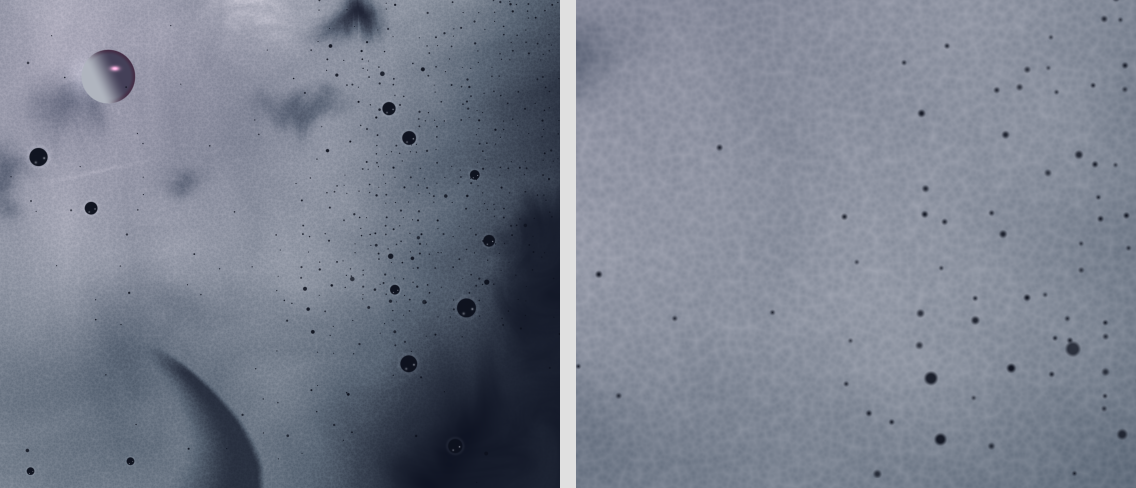
Left: the whole. Right: its middle third, enlarged.
A WebGL 2 fragment shader for this texture:

```glsl
#version 300 es
precision highp float;
uniform vec2 u_resolution;
out vec4 fragColor;

#define INK vec3(0.06, 0.08, 0.14)
#define SLATE vec3(0.35, 0.40, 0.46)
#define MIST vec3(0.69, 0.71, 0.75)
#define CLOUD_AMOUNT 0.14
#define GRAIN_AMOUNT 0.075
#define GRAIN_SCALE 230.0
#define EDGE_SOFTNESS 0.0016
#define LARGE_CELL 0.15
#define MEDIUM_CELL 0.044
#define SPECK_CELL 0.017

vec3 hash3(vec2 c) {
    vec3 q = fract(c.xyx * vec3(0.1031, 0.1030, 0.0973));
    q += dot(q, q.yxz + 33.33);
    return fract((q.xxy + q.yzz) * q.zyx);
}

// Layered, warped sines
float clouds(vec2 p) {
    float sum = 0.0, amp = 0.5;
    for (int i = 0; i < 6; i++) {
        p = mat2(0.8, 0.6, -0.6, 0.8) * p * 1.75;
        p += 0.6 * sin(p.yx * 1.3 + float(i));
        sum += amp * sin(p.x) * sin(p.y);
        amp *= 0.58;
    }
    return sum;
}

// Distance to the nearest scattered point
float cellular(vec2 p) {
    float nearest = 2.0;
    for (int i = 0; i < 9; i++) {
        vec2 c = floor(p) + vec2(i % 3 - 1, i / 3 - 1);
        nearest = min(nearest, length(c + hash3(c).xy - p));
    }
    return nearest;
}

float blob(vec2 p, vec2 center, vec2 size) {
    vec2 d = (p - center) / size;
    return exp(-dot(d, d));
}

// Share of cells holding a bubble: even, clustered, or drifting right
float density(int layer, vec2 p) {
    float cluster = blob(p, vec2(0.79, 0.49), vec2(0.17, 0.2));
    if (layer == 0) return 0.24;
    if (layer == 1) return 0.04 + 0.5 * cluster;
    return 0.02 + 0.35 * cluster + 0.4 * smoothstep(0.55, 1.0, p.x) * smoothstep(0.2, 0.7, p.y);
}

// Dark round bubbles; the large ones have a pale rim and glints
vec3 addBubbles(vec3 color, vec2 p, int layer, float size, float soft) {
    vec2 cell = floor(p / size), seed = cell + 37.0 * float(layer) + 11.0;
    vec3 place = hash3(seed), kind = hash3(seed + 71.3);
    if (place.z > density(layer, (cell + 0.5) * size)) return color;
    vec2 d = p - (cell + 0.5 + 0.66 * (place.xy - 0.5)) * size;
    float radius = size * mix(0.05, 0.13, layer == 0 ? kind.x : kind.x * kind.x);
    float dist = length(d);
    float disc = 1.0 - smoothstep(radius - soft, radius + soft, dist);
    float large = float(layer == 0);
    color += 0.04 * large * exp(-pow((dist / radius - 1.18) / 0.2, 2.0));
    color = mix(color, INK * 0.8, disc * mix(0.7, 0.97, max(kind.y, large)));
    float glint = blob(d, radius * vec2(0.62, -0.12), vec2(radius * 0.12))
                + 0.7 * blob(d, radius * vec2(-0.3, -0.6), vec2(radius * 0.14));
    return color + 0.4 * large * glint * disc;
}

// One large translucent bubble, half lit, half shaded
vec3 addGlassBubble(vec3 color, vec2 p, vec2 center, float radius, float soft) {
    vec2 d = (p - center) / radius;
    float dist = length(d);
    float disc = 1.0 - smoothstep(1.0 - soft / radius, 1.0 + soft / radius, dist);
    float shade = smoothstep(-0.6, 0.45, d.x + 0.45 * d.y);
    vec3 glass = mix(MIST, vec3(0.22, 0.20, 0.30), shade * 0.9);
    glass = mix(glass, vec3(0.27, 0.12, 0.22), shade * smoothstep(0.8, 1.0, dist) * 0.6);
    glass += vec3(0.8, 0.5, 0.6) * blob(d, vec2(0.25, 0.3), vec2(0.16, 0.09));
    return mix(color + 0.10 * blob(d, vec2(-0.9, -0.1), vec2(0.6, 0.8)), glass, disc);
}

void main() {
    vec2 p = gl_FragCoord.xy / u_resolution.y;
    float soft = max(EDGE_SOFTNESS, 0.75 / u_resolution.y);
    float cloud = clouds(p * 2.2 + 3.0), wisps = clouds(p * 7.0 + 8.0);
    // Broad light, fading to the right and bottom
    float upperLeft = blob(p, vec2(0.2, 0.85), vec2(0.5, 0.42));
    float tone = 0.81 + 0.07 * upperLeft + CLOUD_AMOUNT * cloud + 0.05 * wisps;
    tone -= 0.62 * smoothstep(0.58, 1.2, p.x + 0.28 * (0.5 - p.y));
    tone -= 0.24 * (1.0 - smoothstep(0.05, 0.5, p.y));
    // Smoky smudges
    vec2 q = p + 0.045 * vec2(wisps, clouds(p * 9.0));
    tone -= 0.70 * blob(q, vec2(0.73, 0.97), vec2(0.05, 0.04));
    tone -= 0.32 * blob(q, vec2(0.62, 0.77), vec2(0.075, 0.03));
    tone -= 0.34 * blob(q, vec2(0.14, 0.77), vec2(0.07, 0.06));
    tone -= 0.30 * blob(q, vec2(0.0, 0.63), vec2(0.035, 0.05));
    tone -= 0.24 * blob(q, vec2(0.36, 0.64), vec2(0.04, 0.025));
    tone -= 0.20 * blob(q, vec2(0.27, 0.28), vec2(0.12, 0.13));
    // Deep shadow along the right side
    float shore = 1.03 - 0.11 * pow(1.0 - min(p.y / 0.3, 1.0), 2.0) + 0.03 * cloud + 0.03 * wisps;
    float shadow = smoothstep(-0.05, 0.05, p.x - shore)
                 * (1.0 - smoothstep(0.54, 0.63, p.y + 0.6 * max(1.08 - p.x, 0.0) + 0.03 * wisps));
    tone = mix(tone, 0.06 + 0.06 * wisps, 0.97 * shadow);
    // Curved fold: crisp on the right, soft on the left
    float inside = 0.545 - 2.6 * p.y * p.y + 0.008 * wisps - p.x;
    float width = 0.06 + 0.5 * max(0.27 - p.y, 0.0);
    float fold = smoothstep(-0.005, 0.015, inside) * (1.0 - smoothstep(0.3, 1.1, inside / width))
               * (1.0 - smoothstep(0.23, 0.30, p.y));
    tone = mix(tone, 0.14, 0.92 * fold);
    // Bright glare at the top and a faint pale streak
    float glare = blob(q, vec2(0.54, 1.0), vec2(0.10, 0.08));
    tone += glare * (0.22 + 0.14 * clouds(p * vec2(22.0, 50.0)));
    float streak = (p.y - 0.62 - 0.22 * (p.x - 0.07)) / 0.004;
    tone += 0.07 * exp(-streak * streak) * blob(p, vec2(0.19, 0.65), vec2(0.1));
    // Fine grain and colour ramp
    float grain = cellular(p * GRAIN_SCALE) + cellular(p.yx * GRAIN_SCALE * 0.57 + 9.0) - 0.9;
    tone += GRAIN_AMOUNT * grain * smoothstep(0.0, 0.4, tone);
    vec3 color = mix(INK, SLATE, clamp(tone * 2.0, 0.0, 1.0));
    color = mix(color, MIST, clamp(tone * 2.0 - 1.0, 0.0, 1.4));
    color += vec3(0.018, -0.012, 0.012) * upperLeft;
    color = addGlassBubble(color, p, vec2(0.222, 0.843), 0.055, soft);
    float cells[3] = float[3](LARGE_CELL, MEDIUM_CELL, SPECK_CELL);
    for (int i = 0; i < 3; i++) color = addBubbles(color, p, i, cells[i], soft);
    fragColor = vec4(clamp(color, 0.0, 1.0), 1.0);
}
```
